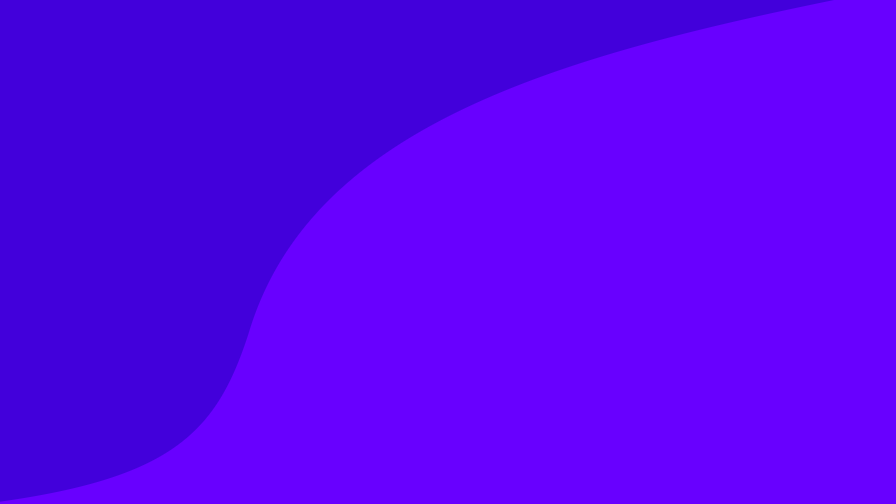
Give the GLSL for this background, as a Shadertoy shader.

```glsl
// Flat two-tone background: a violet field rising along an S-shaped curve over indigo.

const vec3 INDIGO = vec3(0.260, 0.0, 0.860);
const vec3 VIOLET = vec3(0.408, 0.0, 1.0);

// Control points of the edge, in units of canvas height.
const vec2 FOOT        = vec2(0.0, 0.0046);
const vec2 FOOT_HANDLE = vec2(0.347, 0.0532);
const vec2 BEND_LOWER  = vec2(0.4306, 0.1458);
const vec2 BEND        = vec2(0.4931, 0.338);
const vec2 BEND_UPPER  = vec2(0.6134, 0.7431);
const vec2 CREST_HANDLE = vec2(1.088, 0.8843);
const vec2 CREST       = vec2(1.6551, 1.0);

const int SOLVE_STEPS = 20;

vec2 bezier(vec2 a, vec2 b, vec2 c, vec2 d, float t) {
    float s = 1.0 - t;
    return s * s * s * a + 3.0 * s * s * t * b + 3.0 * s * t * t * c + t * t * t * d;
}

vec2 bezierTangent(vec2 a, vec2 b, vec2 c, vec2 d, float t) {
    float s = 1.0 - t;
    return s * s * (b - a) + 2.0 * s * t * (c - b) + t * t * (d - c);
}

// Approximate signed distance to a rising curve, positive on its right.
float sideOfCurve(vec2 p, vec2 a, vec2 b, vec2 c, vec2 d) {
    // Bisect for the curve point level with p.
    float low = 0.0, high = 1.0;
    for (int i = 0; i < SOLVE_STEPS; i++) {
        float middle = 0.5 * (low + high);
        if (bezier(a, b, c, d, middle).y < p.y) low = middle;
        else high = middle;
    }
    float t = 0.5 * (low + high);
    vec2 offset = p - bezier(a, b, c, d, t);
    vec2 tangent = normalize(bezierTangent(a, b, c, d, t));
    return offset.x * tangent.y - offset.y * tangent.x;
}

void mainImage(out vec4 fragColor, in vec2 fragCoord) {
    vec2 p = fragCoord / iResolution.y;

    // The curve is two cubics joined at the bend.
    float side = p.y < BEND.y
        ? sideOfCurve(p, FOOT, FOOT_HANDLE, BEND_LOWER, BEND)
        : sideOfCurve(p, BEND, BEND_UPPER, CREST_HANDLE, CREST);

    // Smooth the edge over about one pixel.
    float violetCover = clamp(side * iResolution.y + 0.5, 0.0, 1.0);
    fragColor = vec4(mix(INDIGO, VIOLET, violetCover), 1.0);
}
```
